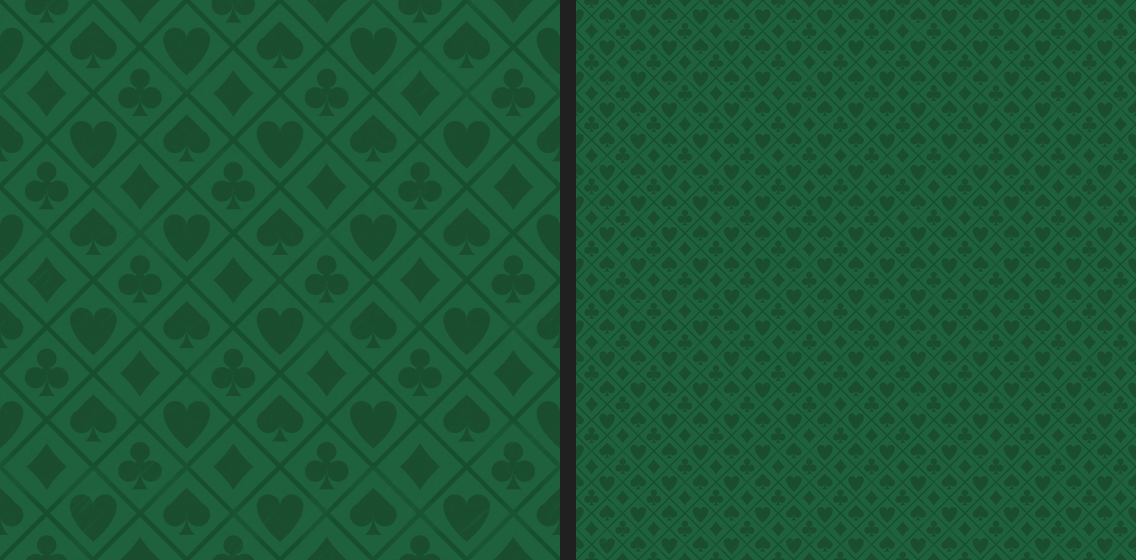
Left, the tile; right, the same tile 3 across and 3 down.
Reproduce this pattern procedurally as a WebGL 1 fragment shader.

```glsl
precision highp float;
// Card-table felt: a diagonal trellis whose cells alternate the four suits.
// Two interleaved lattices give the cells; suits are distance functions.
// Wrapping noise adds faint scuffs, so the whole canvas tiles.

uniform vec2 u_resolution;

float hash(vec2 p) {
  vec3 q = fract(vec3(p.xyx) * 0.1031);
  q += dot(q, q.yzx + 33.33);
  return fract((q.x + q.y) * q.z);
}

// Value noise that repeats every "period" units.
float wrapNoise(vec2 p, vec2 period) {
  vec2 i = floor(p), f = fract(p);
  f = f * f * (3.0 - 2.0 * f);
  vec2 lo = mod(i, period), hi = mod(i + 1.0, period);
  return mix(mix(hash(lo), hash(vec2(hi.x, lo.y)), f.x),
             mix(hash(vec2(lo.x, hi.y)), hash(hi), f.x), f.y);
}

// Two round lobes at y = 0, tapering to a tip at y = height.
float lobedDrop(vec2 p, float height, float bulge) {
  p.x = abs(p.x);
  float lobes = length(p - vec2(0.5, 0.0)) - 0.5;
  float t = max(p.y / height, 0.0001);
  float slope = bulge * pow(t, bulge - 1.0) / height;
  float taper = (p.x - 1.0 + pow(t, bulge)) / sqrt(1.0 + slope * slope);
  return min(lobes, max(taper, -p.y));
}

// Thin stalk that flares out towards a flat foot.
float stem(vec2 p, float top, float foot) {
  float t = clamp((top - p.y) / (top - foot), 0.0, 1.0);
  float side = abs(p.x) - 0.03 - 0.32 * pow(t, 2.5);
  return max(side * 0.8, max(foot - p.y, p.y - top));
}

float heart(vec2 p) {
  return lobedDrop(vec2(p.x, 0.31 - p.y), 1.53, 1.8);
}

float spade(vec2 p) {
  return min(lobedDrop(p + vec2(0.0, 0.06), 1.15, 1.3), stem(p, -0.1, -0.92));
}

float club(vec2 p) {
  float leaves = min(length(p - vec2(0.0, 0.64)) - 0.42,
                     length(vec2(abs(p.x) - 0.48, p.y + 0.19)) - 0.455);
  float core = length(p - vec2(0.0, 0.1)) - 0.2;
  return min(min(leaves, core), stem(p, -0.1, -0.97));
}

// Rhombus with slightly hollow sides.
float diamond(vec2 p) {
  vec2 a = abs(p) / vec2(0.86, 1.0);
  return (a.x + a.y + 0.3 * a.x * a.y - 1.0) * 0.62;
}

float cover(float d, float pixel) {
  return clamp(0.5 - d / pixel, 0.0, 1.0);
}

void main() {
  vec2 uv = gl_FragCoord.xy / u_resolution;
  float pixel = 24.0 / min(u_resolution.x, u_resolution.y);

  // Nearest cell centre on either lattice, six cells per side.
  vec2 g = uv * 6.0;
  vec2 centreA = vec2(floor(g.x + 0.5), floor(g.y) + 0.5);
  vec2 centreB = vec2(floor(g.x) + 0.5, floor(g.y + 0.5));
  vec2 offsetA = abs(g - centreA);
  bool onA = offsetA.x + offsetA.y < 0.5;
  vec2 centre = onA ? centreA : centreB;
  bool odd = mod(floor(centre.x) + floor(centre.y), 2.0) > 0.5;
  vec2 p = (g - centre) * 4.0;

  float suit;
  if (onA) suit = odd ? heart(p) : spade(p);
  else suit = odd ? diamond(p) : club(p);
  float trellis = (2.0 - abs(p.x) - abs(p.y)) * 0.7071 - 0.1;

  // Wear: worn patches, diagonal scuffs and a fine grain.
  vec2 diagonal = vec2(uv.x + uv.y, uv.x - uv.y);
  float patches = smoothstep(0.62, 0.9, wrapNoise(uv * 14.0, vec2(14.0)));
  float scuff = smoothstep(0.7, 0.95,
      wrapNoise(diagonal * vec2(12.0, 150.0), vec2(12.0, 150.0)));
  float grain = wrapNoise(uv * 180.0, vec2(180.0)) - 0.5;

  // Felt, then faded lines and printed suits.
  vec3 colour = vec3(0.12, 0.38, 0.24);
  colour = mix(colour, vec3(0.09, 0.31, 0.18),
               cover(trellis, pixel) * (1.0 - 0.35 * patches));
  colour = mix(colour, vec3(0.1, 0.303, 0.177),
               cover(suit, pixel) * (1.0 - 0.2 * patches * scuff));
  colour += 0.006 * grain + 0.008 * patches * scuff;
  gl_FragColor = vec4(colour, 1.0);
}
```
